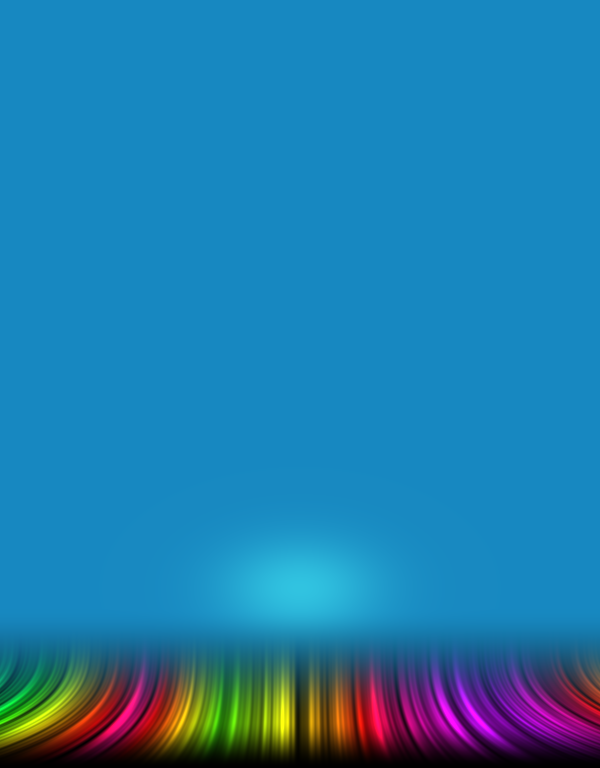
Give the GLSL for this background, as a Shadertoy shader.

```glsl
// A plain blue backdrop with a soft oval glow above a fringe of neon strands.
// The strands are streaks of 1D gradient noise, upright at the top and bent
// outward toward the floor by inverting a quadratic spread around the centre.

const vec3 SKY = vec3(0.092, 0.535, 0.755);
const vec3 GLOW_LIGHT = vec3(0.10, 0.23, 0.125);
const vec2 GLOW_CENTRE = vec2(0.5, 0.234);
const vec2 GLOW_RADIUS = vec2(0.29, 0.137);
const float GLOW_FALLOFF = 5.0;

const vec2 SKY_FADE = vec2(0.055, 0.208);   // black below, full sky above
const vec2 STRAND_RISE = vec2(0.0, 0.062);  // light grows off the floor
const vec2 STRAND_FADE = vec2(0.055, 0.19); // light dies into the sky
const float FADE_POWER = 1.5;
const float FRINGE_TOP = 0.17;
const float BEND = 2.1;
const float BEND_POWER = 3.0;
const float STRAND_BASE = 0.52;
const float STRAND_GAIN = 1.0;
const int LAYERS = 5;

// Hue in turns at equal steps from the left edge to the right edge.
const int HUE_STEPS = 16;
const float HUES[17] = float[17](
    0.40, 0.38, 0.22, 0.05, -0.09, 0.10, 0.29, 0.21, 0.14,
    0.08, -0.05, -0.13, -0.20, -0.21, -0.13, 0.01, 0.08);

float slope(float cell) {
    return fract(sin(cell * 127.1 + 3.7) * 4375.85) * 2.0 - 1.0;
}

float gradientNoise(float x) {
    float cell = floor(x);
    float f = x - cell;
    float blend = f * f * f * (f * (f * 6.0 - 15.0) + 10.0);
    return 2.0 * mix(slope(cell) * f, slope(cell + 1.0) * (f - 1.0), blend);
}

vec3 hueColour(float hue) {
    vec3 ramp = abs(fract(hue + vec3(0.0, 2.0, 1.0) / 3.0) * 6.0 - 3.0);
    return clamp(ramp - 1.0, 0.0, 1.0);
}

float hueAt(float root) {
    float p = clamp(root, 0.0, 0.9999) * float(HUE_STEPS);
    int i = int(p);
    return mix(HUES[i], HUES[i + 1], fract(p));
}

// Follows a strand from the point uv up to where it starts.
float strandRoot(vec2 uv, float bend) {
    float drop = max(FRINGE_TOP - uv.y, 0.0) / FRINGE_TOP;
    float curve = bend * pow(drop, BEND_POWER);
    float side = uv.x - 0.5;
    return 0.5 + 2.0 * side / (1.0 + sqrt(1.0 + 4.0 * curve * abs(side)));
}

// Sums streaks from broad to fine, each layer bent a little differently.
float streaks(vec2 uv) {
    float light = STRAND_BASE;
    float frequency = 19.0;
    float weight = 0.24;
    for (int i = 0; i < LAYERS; i++) {
        float root = strandRoot(uv, BEND * (0.8 + 0.1 * float(i)));
        light += weight * gradientNoise(root * frequency + 19.3 * float(i));
        frequency *= 1.7;
    }
    return max(light, 0.0);
}

void mainImage(out vec4 fragColor, in vec2 fragCoord) {
    vec2 uv = fragCoord / iResolution.xy;

    // Backdrop and oval glow, fading to black at the floor
    vec2 offset = (uv - GLOW_CENTRE) / GLOW_RADIUS;
    vec3 colour = SKY + GLOW_LIGHT * exp(-GLOW_FALLOFF * dot(offset, offset));
    colour *= smoothstep(SKY_FADE.x, SKY_FADE.y, uv.y);

    // Neon strands with a dark parting in the middle
    float fade = 1.0 - smoothstep(STRAND_FADE.x, STRAND_FADE.y, uv.y);
    float envelope = smoothstep(STRAND_RISE.x, STRAND_RISE.y, uv.y)
                   * pow(fade, FADE_POWER);
    float root = strandRoot(uv, BEND);
    float parting = 1.0 - 0.75 * exp(-pow((root - 0.497) / 0.005, 2.0));
    float light = streaks(uv) * envelope * parting * STRAND_GAIN;
    vec3 neon = hueColour(hueAt(root)) + 0.05;
    colour += neon * light * (1.0 + 0.4 * light);

    fragColor = vec4(clamp(colour, 0.0, 1.0), 1.0);
}
```
